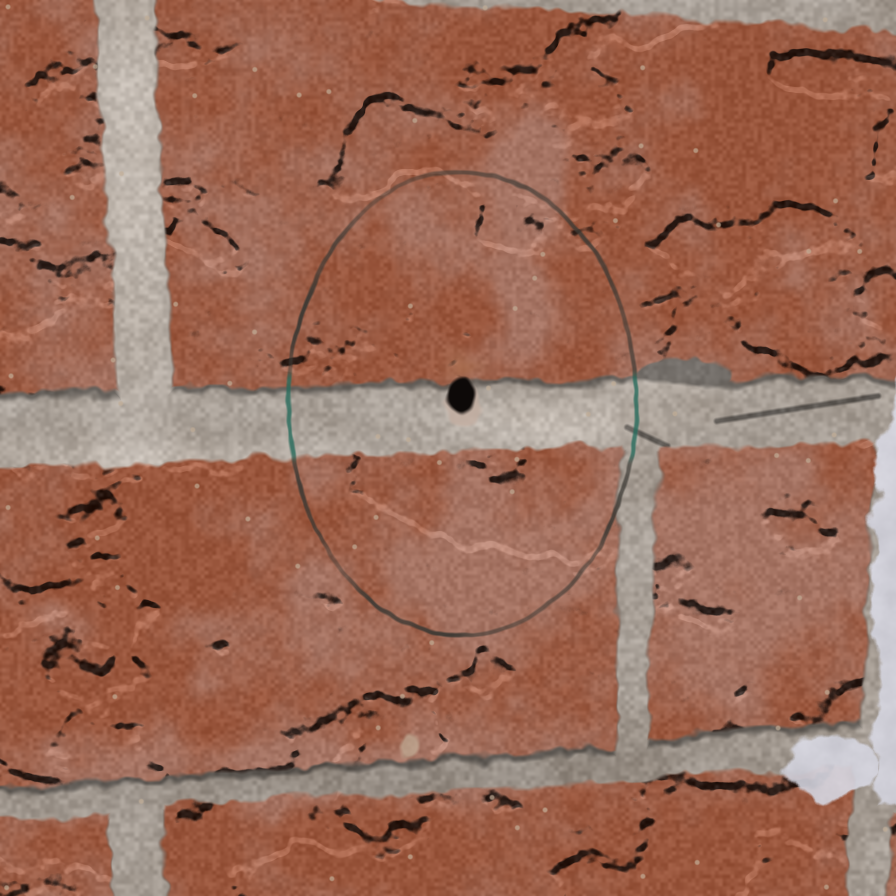
A Shadertoy shader for this texture:

```glsl
// Weathered red brick wall with pale mortar, a drilled hole, a pencilled oval and white paint.

float hash(vec2 p) {
    return fract(sin(dot(p, vec2(127.1, 311.7))) * 43758.5453);
}

float noise(vec2 p) {
    vec2 i = floor(p), f = fract(p);
    f = f * f * (3.0 - 2.0 * f);
    return mix(mix(hash(i), hash(i + vec2(1, 0)), f.x),
               mix(hash(i + vec2(0, 1)), hash(i + vec2(1, 1)), f.x), f.y);
}

float fbm(vec2 p) {
    float sum = 0.0, amp = 0.5;
    for (int i = 0; i < 5; i++) {
        sum += amp * noise(p);
        p = mat2(1.6, 1.2, -1.2, 1.6) * p + 7.3;
        amp *= 0.5;
    }
    return sum / 0.97;
}

// Soft elliptical spot
float spot(vec2 p, vec2 c, vec2 r) {
    vec2 q = (p - c) / r;
    return exp(-dot(q, q));
}

// Approximate signed distance to an ellipse
float ellipse(vec2 p, vec2 c, vec2 r) {
    vec2 q = (p - c) / r;
    float k = length(q);
    return k * (k - 1.0) / max(length(q / r), 0.001);
}

float segment(vec2 p, vec2 a, vec2 b) {
    vec2 d = b - a;
    return length(p - a - d * clamp(dot(p - a, d) / dot(d, d), 0.0, 1.0));
}

float edge(vec2 p, vec2 a, vec2 b) {
    vec2 d = normalize(b - a);
    return dot(p - a, vec2(d.y, -d.x));
}

// Convex brick, corners counterclockwise from lower left
float brick(vec2 p, vec2 a, vec2 b, vec2 c, vec2 d) {
    return max(max(edge(p, a, b), edge(p, b, c)), max(edge(p, c, d), edge(p, d, a)));
}

float bricks(vec2 p) {
    float d = brick(p, vec2(-0.2, 0.560), vec2(0.133, 0.564), vec2(0.091, 1.2), vec2(-0.2, 1.2));
    d = min(d, brick(p, vec2(0.192, 0.569), vec2(1.1, 0.582), vec2(1.1, 0.956), vec2(0.172, 1.017)));
    d = min(d, brick(p, vec2(-0.1, 0.116), vec2(0.684, 0.167), vec2(0.694, 0.505), vec2(-0.1, 0.472)));
    d = min(d, brick(p, vec2(0.723, 0.176), vec2(0.961, 0.199), vec2(0.979, 0.506), vec2(0.737, 0.500)));
    d = min(d, brick(p, vec2(-0.1), vec2(0.125, -0.1), vec2(0.123, 0.091), vec2(-0.1, 0.083)));
    d = min(d, brick(p, vec2(0.19, -0.1), vec2(0.95, -0.1), vec2(0.947, 0.142), vec2(0.182, 0.102)));
    return min(d, brick(p, vec2(0.99, -0.1), vec2(1.1, -0.1), vec2(1.1, 0.09), vec2(0.995, 0.09)));
}

// Flaked plates with a rough crust between them
float relief(vec2 p, float smoothness) {
    float n = fbm(p * vec2(9.0, 12.0) + 3.0) + 0.22 * smoothness;
    return smoothstep(0.45, 0.53, n) + 0.8 * fbm(p * 42.0) * (1.0 - 0.75 * smoothness);
}

vec3 brickColor(vec2 p) {
    float smoothness = spot(p, vec2(0.88, 0.87), vec2(0.15, 0.12)) + spot(p, vec2(0.17, 0.40), vec2(0.14, 0.07))
        + spot(p, vec2(0.1, 0.22), vec2(0.16, 0.06)) + 0.7 * spot(p, vec2(0.57, 0.93), vec2(0.1, 0.08))
        + 0.7 * spot(p, vec2(0.45, 0.67), vec2(0.11, 0.05)) + 0.6 * spot(p, vec2(0.5, 0.04), vec2(0.35, 0.06));
    smoothness = min(smoothness, 1.0);
    float dust = spot(p, vec2(0.60, 0.82), vec2(0.03, 0.06)) + spot(p, vec2(0.58, 0.68), vec2(0.03, 0.07))
        + 0.7 * spot(p, vec2(0.82, 0.37), vec2(0.1, 0.1)) + 0.5 * spot(p, vec2(0.52, 0.37), vec2(0.16, 0.1))
        + 0.5 * spot(p, vec2(0.3, 0.15), vec2(0.25, 0.03));
    float h = relief(p, smoothness);
    float shadow = max(relief(p + vec2(-0.002, 0.007), smoothness) - h, 0.0);
    float glint = max(relief(p - vec2(-0.002, 0.006), smoothness) - h, 0.0);
    float pale = 0.75 * fbm(p * 17.0 + 31.0) + 0.5 * dust - 0.35 * smoothness + 0.1;
    vec3 col = mix(vec3(0.60, 0.335, 0.235), vec3(0.65, 0.455, 0.39), smoothstep(0.25, 0.75, pale));
    col *= 1.0 - 0.75 * smoothstep(0.12, 0.65, shadow);
    col += 0.10 * smoothstep(0.1, 0.6, glint);
    return col + 0.10 * (noise(p * 230.0) - 0.5);
}

vec3 mortarColor(vec2 p) {
    vec3 col = mix(vec3(0.59, 0.55, 0.51), vec3(0.71, 0.68, 0.65), fbm(p * vec2(14.0, 22.0)));
    float paleness = spot(p, vec2(0.15, 0.82), vec2(0.06, 0.3)) + spot(p, vec2(0.62, 0.53), vec2(0.12, 0.03))
        + spot(p, vec2(0.76, 0.585), vec2(0.07, 0.02)) + 0.7 * spot(p, vec2(0.1, 0.49), vec2(0.35, 0.02));
    col += 0.11 * min(paleness, 1.0) - 0.07 * spot(p, vec2(0.4, 0.14), vec2(0.45, 0.05));
    float crack = min(segment(p, vec2(0.70, 0.523), vec2(0.745, 0.502)), segment(p, vec2(0.80, 0.53), vec2(0.98, 0.558)));
    col *= 1.0 - 0.45 * smoothstep(0.005, 0.001, crack);
    return col + 0.12 * (noise(p * 190.0) - 0.5);
}

void mainImage(out vec4 fragColor, in vec2 fragCoord) {
    vec2 p = fragCoord / iResolution.xy;
    float aa = 1.2 / iResolution.y;
    vec2 wobble = 0.010 * (vec2(noise(p * 28.0), noise(p * 28.0 + 50.0)) - 0.5)
        + 0.008 * (vec2(noise(p * 85.0), noise(p * 85.0 + 50.0)) - 0.5);
    vec2 q = p + wobble;

    // Bricks, smeared mortar and the shadow below each course
    float d = max(bricks(q), -ellipse(q, vec2(0.765, 0.58), vec2(0.055, 0.021)));
    float shade = smoothstep(0.004, -0.004, bricks(q + vec2(0.0, 0.007)));
    vec3 mortar = mortarColor(p) * (1.0 - 0.4 * shade);
    vec3 col = mix(mortar, brickColor(p), smoothstep(0.0015 + aa, -0.0015 - aa, d));

    // Scattered pale grains
    vec2 cell = floor(p * 34.0);
    vec2 grain = fract(p * 34.0) - 0.25 - 0.5 * vec2(hash(cell), hash(cell + 9.0));
    float grains = step(0.94, hash(cell + 21.0)) * smoothstep(0.13, 0.05, length(grain));
    grains = max(grains, smoothstep(0.003, -0.003, ellipse(q, vec2(0.456, 0.17), vec2(0.010, 0.014))));
    col = mix(col, vec3(0.76, 0.68, 0.59), 0.7 * grains);

    // Pencilled oval, teal where it crosses the mortar
    float oval = abs(ellipse(p + 0.25 * wobble, vec2(0.516, 0.550), vec2(0.194, 0.259)));
    float teal = smoothstep(0.055, 0.04, abs(p.y - 0.535));
    float pressure = mix(0.35 + 0.6 * noise(p * 24.0), 0.8, teal);
    col = mix(col, mix(vec3(0.23, 0.22, 0.20), vec3(0.15, 0.42, 0.36), teal),
              pressure * smoothstep(0.0025 + aa, 0.0008, oval));

    // Drilled hole with a chipped pale lip
    float lip = ellipse(q, vec2(0.518, 0.547), vec2(0.021, 0.023));
    col = mix(col, vec3(0.76, 0.68, 0.63), 0.85 * smoothstep(0.004, -0.004, lip));
    col = mix(col, vec3(0.66, 0.42, 0.29), 0.7 * spot(q, vec2(0.515, 0.59), vec2(0.022, 0.014)));
    float hole = ellipse(p + 0.4 * wobble, vec2(0.515, 0.558), vec2(0.016, 0.020));
    col = mix(col, vec3(0.05, 0.035, 0.03), smoothstep(0.003, -0.003, hole));

    // White paint at the right border
    float paint = max(0.978 - q.x + 0.025 * smoothstep(0.49, 0.56, q.y), max(0.105 - q.y, q.y - 0.64));
    paint = min(paint, ellipse(q, vec2(0.925, 0.147), vec2(0.052, 0.036)));
    paint += 0.02 * (fbm(p * 38.0) - 0.5);
    vec3 white = vec3(0.82, 0.82, 0.86) + 0.12 * (fbm(p * 30.0) - 0.4);
    col = mix(col, white, 0.92 * smoothstep(0.003, -0.003, paint));

    fragColor = vec4(clamp(col, 0.0, 1.0), 1.0);
}
```
